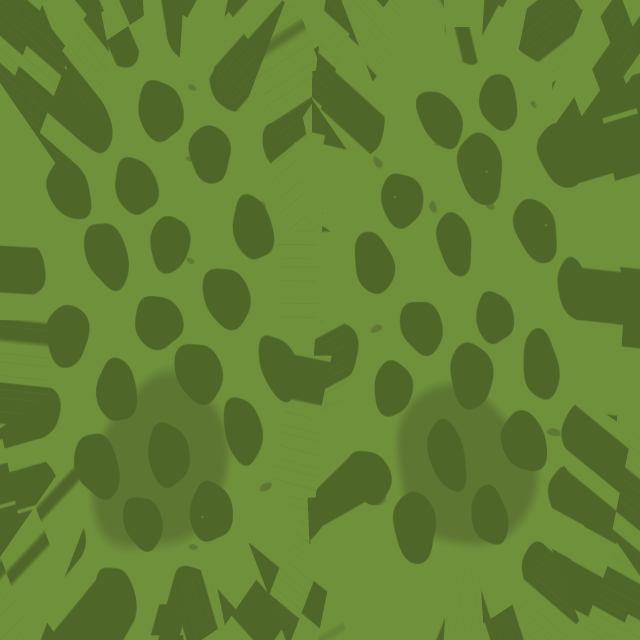
Reproduce this pattern procedurally as a Shadertoy shader.

```glsl
const vec3 LEAF = vec3(0.44, 0.57, 0.235);
const vec3 MOSS = vec3(0.31, 0.40, 0.16);
const vec3 SHADE = vec3(0.365, 0.465, 0.20);

const vec2 SPOT_CELL = vec2(0.101, 0.125);
const vec2 SPOT_SIZE = vec2(0.0318, 0.0495);
const float GRID_TURN = -0.35;
const float SPOT_TILT = 0.24;
const float SPOT_JITTER = 0.28;

const vec2 ISLAND_SIZE = vec2(0.21, 0.475);
const float LEFT_X = 0.255;
const float RIGHT_X = 0.725;
const float SEAM_X = 0.487;
const float SEAM_STEPS = 9.0;
const float SEAM_SWAY = 0.05;
const float FACETS = 22.0;
const float SMEAR_TURN = 0.6;
const float SHARD_SHIFT = 0.13;

const float CRUMB_CELL = 0.09;
const float CRUMB_SHARE = 0.26;
const float SPECK_SHARE = 0.25;
const float EDGE = 0.001;
const float BLOTCH_EDGE = 0.011;
const int SAMPLES = 3;
const float TAU = 6.2831853;

float hash(vec2 p) {
    vec3 a = fract(vec3(p.xyx) * 0.1031);
    a += dot(a, a.yzx + 33.33);
    return fract((a.x + a.y) * a.z);
}

vec2 hash2(vec2 p) {
    return vec2(hash(p + 17.3), hash(p + 71.9));
}

mat2 turn(float a) {
    return mat2(cos(a), sin(a), -sin(a), cos(a));
}

// Approximate signed distance to a tilted, slightly lumpy oval
float blob(vec2 d, vec2 size, float tilt, float phase) {
    vec2 q = (turn(-tilt) * d) / size;
    float a = atan(q.y, q.x);
    float lump = 0.05 * sin(2.0 * a + phase) + 0.05 * sin(3.0 * a + phase * 2.3)
               + 0.02 * sin(5.0 * a - phase);
    return (length(q) - 1.0 - lump) * size.x;
}

float fill(float d, float softness) {
    return 1.0 - smoothstep(-softness, softness, d);
}

// Ovals on a turned, jittered grid: x is their distance, y that of the pale specks in them
vec2 spots(vec2 p) {
    vec2 nearest = vec2(1.0);
    p = turn(-GRID_TURN) * p;
    float baseCol = floor(p.x / SPOT_CELL.x);
    for (int i = -1; i <= 1; i++) {
        float col = baseCol + float(i);
        float stagger = 0.5 * mod(col, 2.0);
        float baseRow = floor(p.y / SPOT_CELL.y - stagger);
        for (int j = -1; j <= 1; j++) {
            vec2 id = vec2(col, baseRow + float(j));
            vec2 r = hash2(id + 40.0);
            vec2 d = p - (id + vec2(0.5, 0.5 + stagger) + (r - 0.5) * SPOT_JITTER) * SPOT_CELL;
            vec2 size = SPOT_SIZE * mix(vec2(0.83), vec2(1.14), hash2(id + 49.0));
            float tilt = SPOT_TILT - GRID_TURN + (r.x - 0.5) * 0.4;
            nearest.x = min(nearest.x, blob(d, size, tilt, r.y * TAU));
            float speck = length(d - (r.yx - 0.5) * 0.03) - 0.0016;
            nearest.y = min(nearest.y, speck + step(SPECK_SHARE, hash(id + 83.0)));
        }
    }
    return nearest;
}

// Sparse small flecks
float crumbs(vec2 p) {
    vec2 id = floor(p / CRUMB_CELL);
    vec2 r = hash2(id + 120.0);
    vec2 d = (fract(p / CRUMB_CELL) - 0.25 - 0.5 * r) * CRUMB_CELL;
    float present = step(hash(id + 55.0), CRUMB_SHARE);
    return present * fill(blob(d, vec2(0.006, 0.010) * (0.6 + 0.6 * r.x), r.y * TAU, r.x * TAU), 0.0015);
}

// Zigzag line that parts the two islands
float seam(float y) {
    float k = y * SEAM_STEPS;
    return SEAM_X + SEAM_SWAY * (hash(vec2(floor(k), 6.0)) - 0.5) * (0.4 + fract(k));
}

// Pulls points outside a faceted island back onto its rim; z is the distance outside
vec3 smear(vec2 p, out vec2 facetId, out float along) {
    bool left = p.x < seam(p.y);
    vec2 center = vec2(left ? LEFT_X : RIGHT_X, 0.5);
    vec2 q = (p - center) / ISLAND_SIZE;
    float sector = floor(atan(q.y, q.x) / TAU * FACETS);
    facetId = vec2(sector + 30.0, left ? 3.0 : 8.0);
    float a = (sector + 0.5) * TAU / FACETS;
    vec2 u = vec2(cos(a), sin(a));
    float rim = cos(0.5 * TAU / FACETS) * mix(0.82, 1.05, hash(facetId));
    vec2 dir = normalize(normalize(u * ISLAND_SIZE) + normalize(u / ISLAND_SIZE));
    dir = turn((hash(facetId + 5.0) - 0.5) * SMEAR_TURN) * dir / ISLAND_SIZE;
    float dist = max(dot(q, u) - rim, 0.0) / dot(dir, u);
    q -= dir * dist;

    // Beyond each break the smear continues from another place on the rim
    vec2 tangent = vec2(-u.y, u.x);
    along = dot(q, tangent);
    float shard = floor(dist / mix(0.04, 0.11, hash(facetId + 21.0)));
    float shift = shard > 0.0 ? hash(facetId + shard * 7.0) - 0.5 : 0.0;
    vec2 rimPoint = center + q * ISLAND_SIZE + normalize(tangent * ISLAND_SIZE) * shift * SHARD_SHIFT;
    facetId.y += shard * 11.0;
    return vec3(rimPoint, dist);
}

vec3 shade(vec2 p) {
    vec2 facetId;
    float along;
    vec3 s = smear(p, facetId, along);
    float outside = step(0.0001, s.z);

    // Soft wide blotches under the ovals
    float blotch = max(fill(blob(p - vec2(0.25, 0.275), vec2(0.098, 0.146), -0.25, 1.0), BLOTCH_EDGE),
                       fill(blob(p - vec2(0.725, 0.27), vec2(0.108, 0.124), 0.3, 4.0), BLOTCH_EDGE));
    vec3 color = mix(LEAF, SHADE, max(blotch, 0.9 * crumbs(p) * (1.0 - outside)));

    // Ovals, drawn out into bands outside the islands
    vec2 spot = spots(s.xy);
    color = mix(color, MOSS, fill(spot.x, EDGE));
    color = mix(color, LEAF, 0.8 * fill(spot.y, EDGE) * (1.0 - outside));

    // Faint hairlines along some of the shards
    float lines = sin(along * 260.0) + sin(along * 417.0 + facetId.x);
    float hair = smoothstep(1.2, 1.7, lines) * step(0.72, hash(facetId + 13.0));
    return mix(color, SHADE, 0.25 * hair * outside);
}

void mainImage(out vec4 fragColor, in vec2 fragCoord) {
    vec3 sum = vec3(0.0);
    for (int i = 0; i < SAMPLES * SAMPLES; i++) {
        vec2 offset = (vec2(i % SAMPLES, i / SAMPLES) + 0.5) / float(SAMPLES) - 0.5;
        sum += shade((fragCoord + offset) / iResolution.y);
    }
    fragColor = vec4(sum / float(SAMPLES * SAMPLES), 1.0);
}
```
